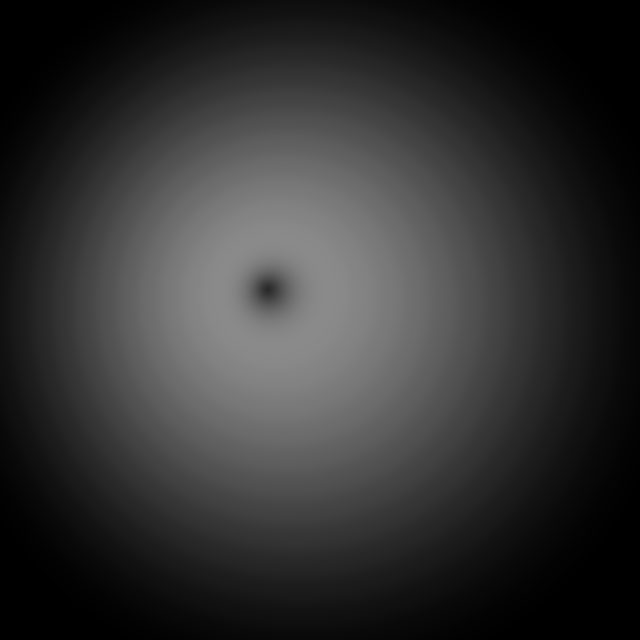
This background is drawn by a Shadertoy shader. Its source:

```glsl
const float TAU = 6.2831853;

// Radius of the circle through p, for circles whose centres drift as they grow
float driftingRadius(vec2 p, vec2 origin, vec2 drift) {
    vec2 q = p - origin;
    float along = dot(q, drift);
    float k = 1.0 - dot(drift, drift);
    return (sqrt(along * along + k * dot(q, q)) - along) / k;
}

// Soft terraces that make faint rings in the falloff
float terrace(float r, float spacing, float strength) {
    float fade = smoothstep(0.06, 0.12, r);
    return r + fade * strength * sin(TAU * r / spacing);
}

// Wide glow that fades out smoothly
float halo(float r, float inner, float outer, float peak) {
    return peak * (1.0 - smoothstep(inner, outer, r));
}

// Dark pit with a soft rim
float pit(float r, float size, float depth) {
    return depth * exp(-pow(r / size, 1.4));
}

void mainImage(out vec4 fragColor, in vec2 fragCoord) {
    vec2 uv = fragCoord / iResolution.xy;
    vec2 origin = vec2(0.418, 0.548);
    vec2 drift = vec2(0.115, -0.078);

    float r = driftingRadius(uv, origin, drift);
    float ringed = terrace(r, 0.038, 0.002);

    // Glow around the dark centre
    float light = halo(ringed, 0.02, 0.595, 0.572) - pit(r, 0.034, 0.41);
    fragColor = vec4(vec3(max(light, 0.0)), 1.0);
}
```
